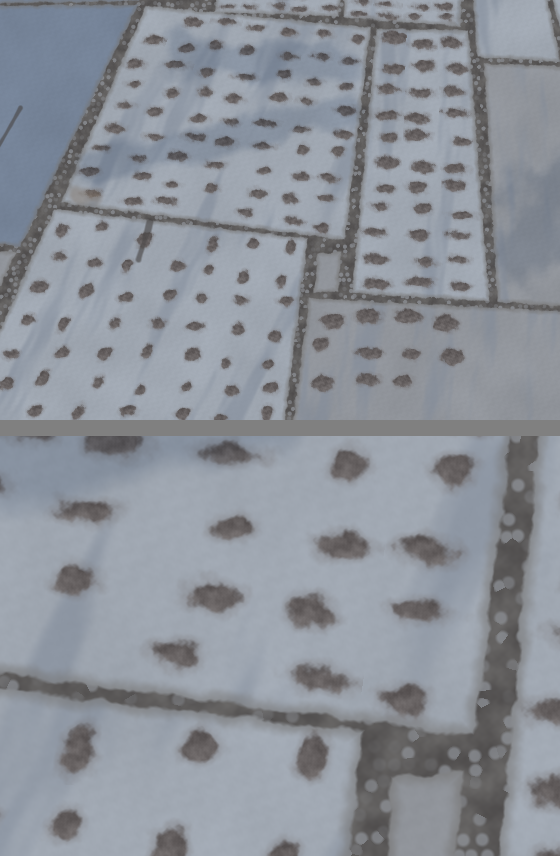
Top, the full canvas; bottom, a detail of the centre.
Write a WebGL 1 fragment shader that draws this texture.

```glsl
precision highp float;
// Weathered marble paving: irregular slabs with rows of chiselled pits and gritty joints.
uniform vec2 u_resolution;

const float HEIGHT = 576.0;        // layout units per canvas height, y pointing down
const float EDGE_WOBBLE = 1.5;     // raggedness of slab edges
const float PIT_WOBBLE = 2.0;      // raggedness of pit outlines
const float PIT_JITTER = 0.34;     // pit displacement, in grid cells
const float PIT_MISSING = 0.04;    // share of pits worn away
const float VEIN_STRENGTH = 0.55;
const float SHADOW_STRENGTH = 0.8;
const vec3 MARBLE = vec3(0.625, 0.655, 0.695);
const vec3 GREY_MARBLE = vec3(0.57, 0.585, 0.61);
const vec3 BLUE_MARBLE = vec3(0.46, 0.515, 0.595);
const vec3 VEIN = vec3(0.50, 0.54, 0.60);
const vec3 SHADOW_TINT = vec3(0.82, 0.85, 0.89);
const vec3 PIT_DARK = vec3(0.33, 0.31, 0.31);
const vec3 PIT_LIGHT = vec3(0.46, 0.44, 0.44);
const vec3 JOINT_DARK = vec3(0.29, 0.28, 0.28);
const vec3 JOINT_LIGHT = vec3(0.46, 0.455, 0.45);
const vec3 RUST = vec3(0.50, 0.44, 0.38);
const vec4 NO_PITS = vec4(1.0, 1.0, 0.0, 0.0);

vec2 hash2(vec2 p) {
  return fract(sin(vec2(dot(p, vec2(127.1, 311.7)), dot(p, vec2(269.5, 183.3)))) * 4375.85);
}

// Layered, rotated sines, roughly -1 to 1
float waves(vec2 p) {
  float sum = 0.0, amp = 0.5;
  for (int i = 0; i < 5; i++) {
    p = mat2(0.8, -0.6, 0.6, 0.8) * p * 1.7 + 1.3;
    sum += amp * sin(p.x + 1.2 * sin(p.y));
    amp *= 0.6;
  }
  return sum;
}

// Cellular noise: distance to the nearest grain, and that grain's random value
vec2 grains(vec2 p) {
  vec2 best = vec2(9.0, 0.0);
  for (int j = -1; j <= 1; j++)
    for (int i = -1; i <= 1; i++) {
      vec2 cell = floor(p) + vec2(float(i), float(j));
      vec2 h = hash2(cell);
      float d = length(cell + h - p);
      if (d < best.x) best = vec2(d, h.y);
    }
  return best;
}

// Distance from the line a-b, positive on the inner side
float side(vec2 p, vec2 a, vec2 b) {
  vec2 d = normalize(b - a);
  return dot(p - a, vec2(-d.y, d.x));
}

// Soft, uneven stroke from a to b
float stroke(vec2 p, vec2 a, vec2 b, float w) {
  vec2 d = b - a;
  float dist = length(p - a - d * clamp(dot(p - a, d) / dot(d, d), 0.0, 1.0));
  return 1.0 - smoothstep(0.3 * w, w, dist + 0.4 * w * waves(p * 0.025));
}

// grid: columns, rows, then how many of each are carved; pitSize: half extents
void slab(inout vec3 col, vec2 p, vec2 tl, vec2 tr, vec2 br, vec2 bl,
          vec3 tone, vec4 grid, vec2 pitSize) {
  float top = side(p, tl, tr), right = side(p, tr, br);
  float bottom = side(p, br, bl), left = side(p, bl, tl);
  float inside = min(min(top, bottom), min(left, right));
  if (inside < -5.0) return;
  inside += EDGE_WOBBLE * waves(p * 0.12);
  vec2 extent = max(vec2(left + right, top + bottom), 1.0);
  vec2 uv = vec2(left, top) / extent;
  float seed = tl.x * 0.37 + tl.y * 0.11;

  // Stone: broad mottling, lengthwise veins, dirt along the edges
  vec3 stone = tone * (1.0 + 0.03 * waves(p * 0.02 + seed) + 0.012 * waves(p * 0.35));
  float vein = waves(uv * extent * vec2(0.035, 0.006) + seed);
  stone = mix(stone, min(VEIN, tone), VEIN_STRENGTH * smoothstep(0.1, 0.9, vein));
  stone = mix(stone, JOINT_LIGHT, 0.55 * (1.0 - smoothstep(0.0, 7.0, inside)));

  // Pits: one jittered, ragged ellipse per grid cell
  vec2 g = uv * grid.xy, id = floor(g);
  vec2 h = hash2(id + seed), k = hash2(id.yx + seed + 17.0);
  vec2 offset = (fract(g) - 0.5 - PIT_JITTER * (h - 0.5)) * extent / grid.xy;
  vec2 size = pitSize * mix(vec2(0.7), vec2(1.25), k);
  float d = (length(offset / size) - 1.0) * min(size.x, size.y) + PIT_WOBBLE * waves(p * 0.16);
  float carved = step(id.x + 0.5, grid.z) * step(id.y + 0.5, grid.w) * step(PIT_MISSING, h.x);
  float shade = 0.5 + 0.35 * waves(p * 0.3) + 0.3 * offset.y / size.y;
  stone = mix(stone, PIT_LIGHT, 0.3 * carved * (1.0 - smoothstep(0.0, 5.0, d)));
  stone = mix(stone, mix(PIT_DARK, PIT_LIGHT, clamp(shade, 0.0, 1.0)),
              carved * (1.0 - smoothstep(-1.5, 1.5, d)));

  float aa = max(HEIGHT / u_resolution.y, 1.0);
  col = mix(col, stone, smoothstep(-aa, aa, inside));
}

void main() {
  vec2 p = vec2(gl_FragCoord.x, u_resolution.y - gl_FragCoord.y) * HEIGHT / u_resolution.y;

  // Joints: dark earth with pale gravel
  vec2 grit = grains(p * 0.13);
  float pebble = (1.0 - smoothstep(0.25, 0.5, grit.x)) * smoothstep(0.3, 0.9, grit.y);
  vec3 col = mix(JOINT_DARK, JOINT_LIGHT, clamp(0.42 + 0.3 * waves(p * 0.1), 0.0, 1.0));
  col = mix(col, GREY_MARBLE, 0.7 * pebble);

  // Pitted slabs
  slab(col, p, vec2(200, 8), vec2(508, 38), vec2(473, 329), vec2(83, 278), MARBLE, vec4(7, 9, 7, 9), vec2(10.5, 5.5));
  slab(col, p, vec2(516, 39), vec2(642, 42), vec2(671, 413), vec2(483, 402), MARBLE, vec4(3, 11, 3, 11), vec2(14, 7));
  slab(col, p, vec2(74, 287), vec2(422, 327), vec2(389, 590), vec2(-62, 590), MARBLE, vec4(7, 7, 7, 7), vec2(8.5, 8.5));
  slab(col, p, vec2(424, 409), vec2(790, 428), vec2(790, 640), vec2(394, 640), GREY_MARBLE, vec4(6.5, 5, 4, 3), vec2(15, 9.5));
  slab(col, p, vec2(300, -16), vec2(470, -16), vec2(464, 22), vec2(294, 17), MARBLE, vec4(5, 2, 5, 2), vec2(9, 4));
  slab(col, p, vec2(474, -16), vec2(634, -16), vec2(631, 36), vec2(470, 24), MARBLE, vec4(4, 3, 4, 3), vec2(10, 4));

  // Plain slabs
  slab(col, p, vec2(-20, 8), vec2(189, 6), vec2(28, 338), vec2(-20, 333), BLUE_MARBLE, NO_PITS, vec2(1));
  slab(col, p, vec2(664, 87), vec2(790, 92), vec2(790, 421), vec2(682, 414), GREY_MARBLE, NO_PITS, vec2(1));
  slab(col, p, vec2(648, -20), vec2(747, -20), vec2(769, 85), vec2(654, 78), MARBLE, NO_PITS, vec2(1));
  slab(col, p, vec2(752, -20), vec2(800, -20), vec2(800, 80), vec2(774, 60), MARBLE, NO_PITS, vec2(1));
  slab(col, p, vec2(-20, -20), vec2(196, -20), vec2(190, 1), vec2(-20, 5), BLUE_MARBLE, NO_PITS, vec2(1));
  slab(col, p, vec2(-20, 343), vec2(22, 347), vec2(-4, 402), vec2(-20, 402), GREY_MARBLE, NO_PITS, vec2(1));
  slab(col, p, vec2(435, 348), vec2(467, 346), vec2(464, 400), vec2(431, 401), GREY_MARBLE, NO_PITS, vec2(1));

  // Cracks and rust
  float crack = max(stroke(p, vec2(206, 304), vec2(190, 356), 5.0), stroke(p, vec2(28, 148), vec2(-4, 205), 4.0));
  col = mix(col, JOINT_DARK, 0.65 * crack);
  col = mix(col, RUST, 0.4 * stroke(p, vec2(105, 270), vec2(132, 272), 16.0));

  // Dappled shadows
  float shadow = max(stroke(p, vec2(255, 72), vec2(475, 95), 38.0), stroke(p, vec2(130, 228), vec2(475, 150), 32.0));
  shadow = max(shadow, stroke(p, vec2(720, 330), vec2(790, 235), 70.0));
  col *= mix(vec3(1.0), SHADOW_TINT, SHADOW_STRENGTH * shadow);
  gl_FragColor = vec4(col, 1.0);
}
```
